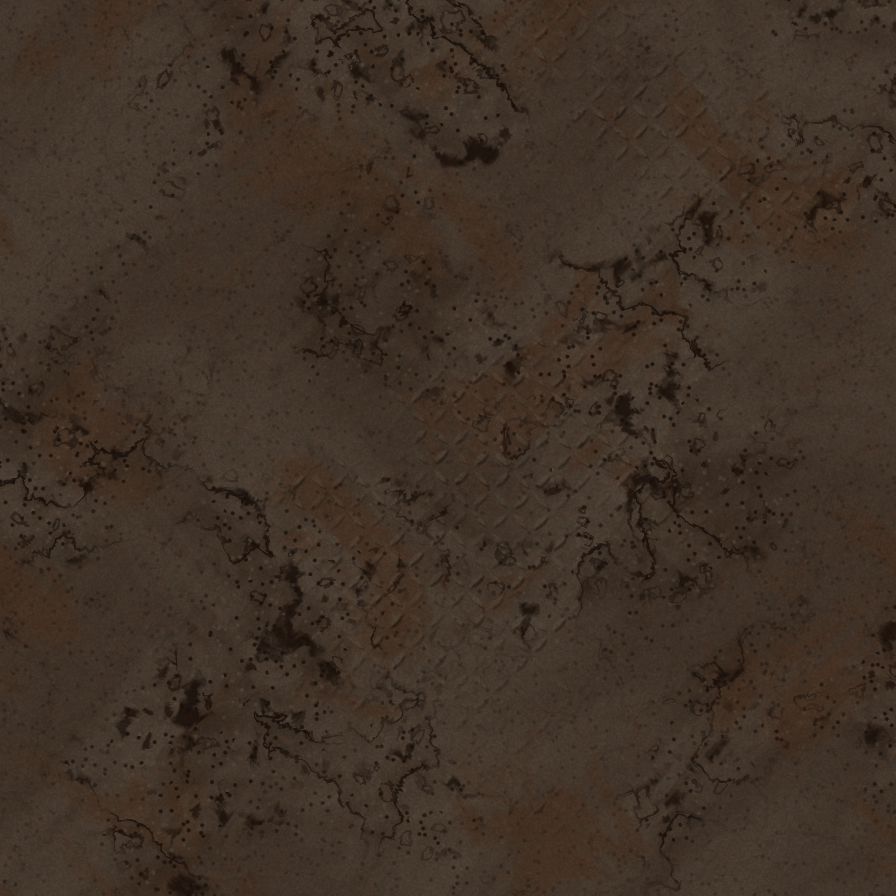
This texture is drawn by a Shadertoy shader. Its source:

```glsl
// Draws old brown sheet metal: worn diamond tread, flaking rust edges, pits and fine grain.

// Colours
const vec3 BASE  = vec3(0.243, 0.192, 0.152);
const vec3 LIGHT = vec3(0.276, 0.226, 0.184);
const vec3 PALE  = vec3(0.335, 0.295, 0.245);
const vec3 RUST  = vec3(0.260, 0.180, 0.125);
const vec3 SHADE = vec3(0.190, 0.140, 0.100);
const vec3 BLACK = vec3(0.095, 0.058, 0.035);

// Feature sizes, as repeats per canvas or as canvas lengths
const float TREAD_REPEAT = 44.0;
const float FLAKE_REPEAT = 6.5;
const float PIT_REPEAT   = 42.0;
const float SPECK_REPEAT = 130.0;
const float GRAIN_REPEAT = 400.0;
const float FLAKE_LEVEL  = 0.46;
const float CRACK_WIDTH  = 0.0018;
const float CRACK_SHADOW = 0.011;
const vec2  PLATE_LOW    = vec2(0.54, 0.40);
const vec2  PLATE_HIGH   = vec2(0.72, 0.88);
const vec2  LIGHT_DIR    = vec2(-0.6, 0.8);

vec2 hash2(vec2 p) {
    vec3 q = fract(vec3(p.xyx) * vec3(0.1031, 0.1030, 0.0973));
    q += dot(q, q.yzx + 33.33);
    return fract((q.xx + q.yz) * q.zy);
}

// Cellular noise: distance to the nearest point, and a random value of that point
vec2 cells(vec2 p) {
    vec2 id = floor(p), nearest = vec2(9.0, 0.0);
    for (int y = -1; y <= 1; y++)
    for (int x = -1; x <= 1; x++) {
        vec2 corner = id + vec2(x, y);
        float d = distance(p, corner + hash2(corner));
        if (d < nearest.x) nearest = vec2(d, hash2(corner + 71.0).x);
    }
    return nearest;
}

// Layered cells give scalloped, crusty contours
float crust(vec2 p) {
    float sum = 0.0, amp = 0.5;
    for (int i = 0; i < 4; i++) {
        sum += amp * cells(p).x;
        p = mat2(1.6, 1.3, -1.3, 1.6) * p + 17.3;
        amp *= 0.45;
    }
    return sum;
}

// Layered, warped sines give broad stains
float waves(vec2 p) {
    float sum = 0.0, amp = 0.5;
    for (int i = 0; i < 5; i++) {
        p += 0.7 * sin(p.yx * 1.3 + float(i));
        sum += amp * sin(p.x) * sin(p.y + 1.0);
        p = mat2(1.4, 1.1, -1.1, 1.4) * p + 3.7;
        amp *= 0.65;
    }
    return sum;
}

// Raised lozenges that alternate between the two diagonals
float tread(vec2 p) {
    vec2 id = floor(p), q = fract(p) - 0.5;
    q.x *= mod(id.x + id.y, 2.0) < 0.5 ? 1.0 : -1.0;
    q = vec2(q.x + q.y, q.y - q.x) * 0.7071;
    float halfWidth = 0.13 * (1.0 - q.x * q.x / 0.23);
    float wear = 0.35 + 0.65 * hash2(id + 5.0).x;
    return wear * smoothstep(-0.05, 0.06, halfWidth - abs(q.y));
}

void mainImage(out vec4 fragColor, in vec2 fragCoord) {
    vec2 uv = fragCoord / iResolution.y;
    float plateDist = min(distance(uv, PLATE_LOW), distance(uv, PLATE_HIGH) + 0.08);
    float rim = (plateDist - 0.27) / 0.09;
    float stain = waves(uv * 7.0 + 2.0);
    float patchy = waves(uv * 13.0 + 9.0);
    float worn = smoothstep(0.0, 0.6, waves(uv * 9.0 + 5.0) + 0.28 * exp(-rim * rim) + 0.08);

    // Broad stains and rust
    vec3 col = mix(BASE, LIGHT, smoothstep(-0.4, 0.5, stain));
    col = mix(col, RUST, 0.75 * smoothstep(0.05, 0.6, patchy));
    col = mix(col, SHADE, 0.45 * worn * smoothstep(-0.2, 0.5, -stain));

    // Diamond plate, lit on one side and shaded on the other
    float plate = smoothstep(0.0, 0.22, 0.29 - plateDist + 0.18 * patchy);
    vec2 treadPos = uv * TREAD_REPEAT + 0.12 * sin(uv.yx * 23.0);
    float raised = tread(treadPos);
    float shadow = max(tread(treadPos + LIGHT_DIR * 0.16) - raised, 0.0);
    col = mix(col, PALE, 0.42 * plate * raised);
    col = mix(col, BLACK, 0.48 * plate * shadow);

    // Flaking crust: relief, crack line and the shadow beside it
    vec2 warped = uv + 0.012 * vec2(waves(uv * 40.0), waves(uv * 40.0 + 8.0));
    vec2 fp = warped * FLAKE_REPEAT;
    float e = 0.0015;
    float h = crust(fp);
    vec2 slope = vec2(crust(fp + vec2(e * FLAKE_REPEAT, 0.0)),
                      crust(fp + vec2(0.0, e * FLAKE_REPEAT))) - h;
    slope /= e;
    float edge = (h - FLAKE_LEVEL) / max(length(slope), 2.0);
    float crack = 1.0 - smoothstep(0.3 * CRACK_WIDTH, 1.6 * CRACK_WIDTH, abs(edge));
    float under = step(0.0, edge) * exp(-edge / CRACK_SHADOW);
    col -= 0.014 * (0.3 + worn) * clamp(dot(slope, LIGHT_DIR) / 6.0, -1.0, 1.0);
    col = mix(col, SHADE, 0.6 * under * worn);
    col = mix(col, BLACK, crack * (0.1 + 0.75 * worn));

    // Corroded black clusters
    float rot = smoothstep(0.44, 0.62, crust(warped * 24.0 + 31.0));
    col = mix(col, BLACK, 0.85 * rot * smoothstep(0.35, 0.95, worn));

    // Pits, ring scars and specks
    vec2 pit = cells(warped * PIT_REPEAT);
    float radius = 0.14 + 0.22 * fract(pit.y * 37.0);
    float ring = 1.0 - smoothstep(0.03, 0.11, abs(pit.x - radius));
    float hole = 1.0 - smoothstep(0.4 * radius, radius, pit.x);
    col = mix(col, BLACK, 0.55 * ring * step(0.82, pit.y) * (0.12 + 0.88 * worn));
    col = mix(col, BLACK, 0.7 * hole * step(pit.y, 0.14) * (0.15 + 0.85 * worn));
    vec2 speck = cells(uv * SPECK_REPEAT);
    float dots = (1.0 - smoothstep(0.15, 0.42, speck.x)) * (0.25 + 0.6 * worn);
    col = mix(col, BLACK, dots * step(0.84, speck.y));
    col = mix(col, PALE, 0.5 * dots * step(speck.y, 0.1));

    // Fine grain with a slight shift between warm and cool
    vec2 grain = cells(uv * GRAIN_REPEAT) - 0.5;
    col *= 1.0 + 0.11 * grain.y - 0.09 * grain.x;
    col += 0.012 * (cells(uv * 190.0 + 11.0).y - 0.5) * vec3(1.0, -0.2, -0.7);
    fragColor = vec4(clamp(col, 0.0, 1.0), 1.0);
}
```
